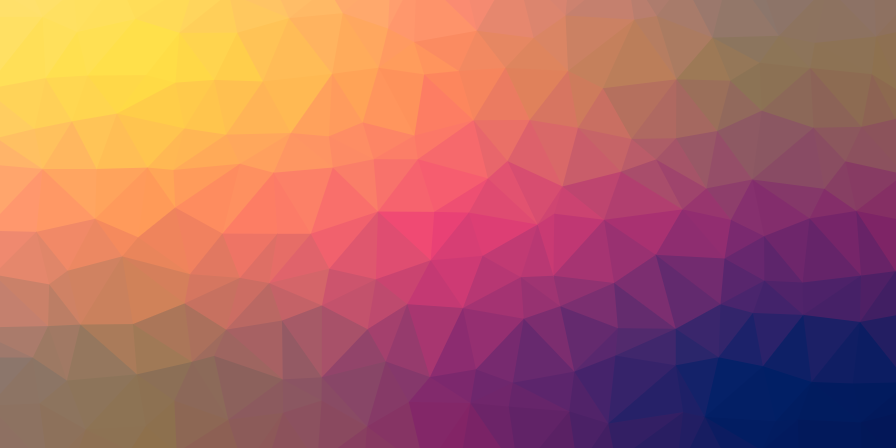
Write a WebGL 2 fragment shader that draws this background.

```glsl
#version 300 es
precision highp float;
// Low-poly mesh of flat triangles over a yellow, pink and navy diagonal gradient.

#define ROWS 9.2          // mesh cells along the canvas height
#define JITTER 0.68       // vertex displacement, in cells
#define SHIFT vec2(0.3, 0.35)
#define GRAIN 0.025       // random colour shift per triangle
#define TINT vec3(0.04, -0.035, 0.0)

uniform vec2 u_resolution;
out vec4 outColor;

const vec3 PALETTE[7] = vec3[7](
    vec3(1.00, 0.88, 0.43),   // pale yellow
    vec3(1.00, 0.88, 0.25),   // yellow
    vec3(1.00, 0.62, 0.38),   // orange
    vec3(0.94, 0.26, 0.46),   // pink
    vec3(0.51, 0.19, 0.44),   // purple
    vec3(0.00, 0.13, 0.41),   // navy
    vec3(0.01, 0.09, 0.34));  // deep navy

vec2 hash22(vec2 p) {
    vec3 q = fract(p.xyx * vec3(0.1031, 0.1030, 0.0973));
    q += dot(q, q.yzx + 33.33);
    return fract((q.xx + q.yz) * q.zy);
}

float cross2(vec2 a, vec2 b) {
    return a.x * b.y - a.y * b.x;
}

vec3 palette(float t) {
    float s = clamp(t, 0.0, 1.0) * 6.0;
    int i = min(int(s), 5);
    return mix(PALETTE[i], PALETTE[i + 1], s - float(i));
}

// The horizontal and vertical ramps share one palette and blend equally.
vec3 gradient(vec2 uv) {
    vec3 across = palette(uv.x);
    vec3 down = palette(1.0 - uv.y);
    return 0.5 * (across + down) + TINT * distance(across, down);
}

vec2 vertex(vec2 id) {
    return id + JITTER * (hash22(id + 47.0) - 0.5);
}

// Signed distance to the line a-b, positive on its left.
float edgeDistance(vec2 p, vec2 a, vec2 b) {
    return cross2(normalize(b - a), p - a);
}

// Flat triangle colour in rgb, premultiplied by its smooth coverage in a.
vec4 triangle(vec2 p, vec2 a, vec2 b, vec2 c, float pixel) {
    float d = min(edgeDistance(p, a, b),
              min(edgeDistance(p, b, c), edgeDistance(p, c, a)));
    float coverage = clamp(d / pixel + 0.5, 0.0, 1.0);
    vec2 centre = (a + b + c) / 3.0;
    vec2 extent = vec2(ROWS * u_resolution.x / u_resolution.y, ROWS);
    vec2 grain = GRAIN * (hash22(centre * 17.0) - 0.5);
    return vec4(gradient((centre - SHIFT) / extent + grain), 1.0) * coverage;
}

void main() {
    float pixel = ROWS / u_resolution.y;
    vec2 p = gl_FragCoord.xy * pixel + SHIFT;
    vec2 cell = floor(p);
    vec4 sum = vec4(0.0);

    for (int j = -1; j <= 1; j++) {
        for (int i = -1; i <= 1; i++) {
            vec2 id = cell + vec2(i, j);
            vec2 a = vertex(id);
            vec2 b = vertex(id + vec2(1, 0));
            vec2 c = vertex(id + vec2(1, 1));
            vec2 d = vertex(id + vec2(0, 1));

            // Delaunay test: sine of the sum of the angles at b and d.
            float test = cross2(c - b, a - b) * dot(a - d, c - d)
                       + dot(c - b, a - b) * cross2(a - d, c - d);
            if (test > 0.0) {
                sum += triangle(p, a, b, c, pixel);
                sum += triangle(p, a, c, d, pixel);
            } else {
                sum += triangle(p, a, b, d, pixel);
                sum += triangle(p, b, c, d, pixel);
            }
        }
    }
    outColor = vec4(sum.rgb / max(sum.a, 0.001), 1.0);
}
```
